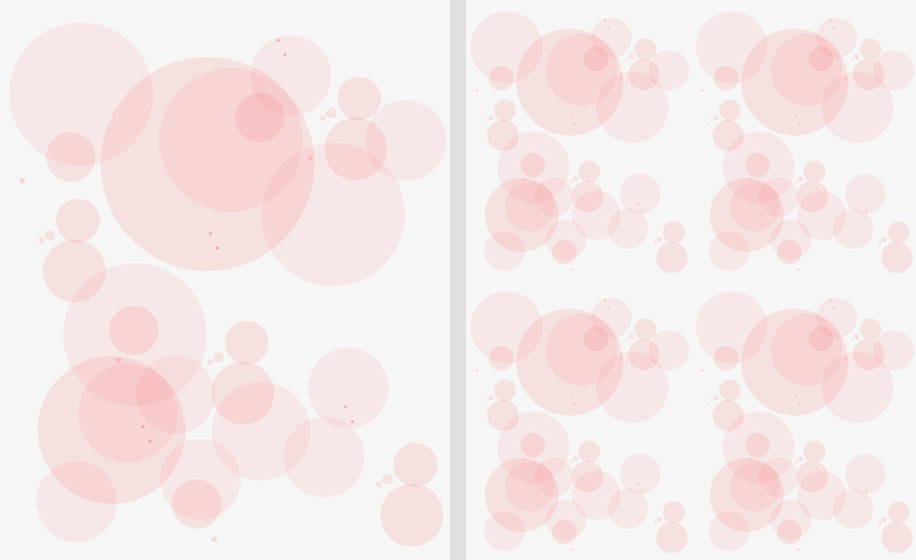
Left: one tile. Right: repeated 2 by 2.
Reproduce this background procedurally as a Shadertoy shader.

```glsl
// Translucent pink bubbles of mixed sizes scattered over an off-white ground, tiling on all sides.

// Lays down a wrapped lattice of soft-edged disks; each radius is "shrink" times the one before.
void disks(inout vec3 color, vec2 uv, int count, vec2 start, vec2 stride,
           float radius, float shrink, float opacity) {
    for (int i = 0; i < count; i++) {
        vec2 delta = uv - start - stride * float(i);
        delta -= round(delta);
        delta.x *= iResolution.x / iResolution.y;
        float coverage = clamp(0.5 - (length(delta) - radius) * iResolution.y, 0.0, 1.0);
        color = mix(color, vec3(0.98, 0.40, 0.40), coverage * opacity);
        radius *= shrink;
    }
}

void mainImage(out vec4 fragColor, in vec2 fragCoord) {
    vec2 uv = fragCoord / iResolution.xy;
    vec3 color = vec3(0.963);
    float pale = 0.095, pink = 0.145, vivid = 0.5;

    // Large pale bubbles
    disks(color, uv, 3, vec2(0.18, 0.832), vec2(0.56, -0.215), 0.128, 1.0, pale);

    // Two dominant bubbles, each with an inner one
    disks(color, uv, 2, vec2(0.461, 0.707), vec2(-0.213, -0.475), 0.191, 0.69, pink);
    disks(color, uv, 2, vec2(0.513, 0.750), vec2(-0.229, -0.488), 0.128, 0.69, pale);

    // Medium pale bubbles
    disks(color, uv, 3, vec2(0.646, 0.865), vec2(0.128, -0.558), 0.072, 1.0, pale);
    disks(color, uv, 3, vec2(0.17, 0.104), vec2(0.275, 0.04), 0.072, 1.0, pale);
    disks(color, uv, 2, vec2(0.58, 0.23), vec2(-0.19, 0.065), 0.088, 0.8, pale);

    // Small pink bubbles
    disks(color, uv, 4, vec2(0.157, 0.72), vec2(0.14, -0.31), 0.044, 1.0, pink);

    // Clusters: a bubble, a smaller one above it and two droplets beside them
    vec2 cluster = vec2(0.79, 0.734), clusterStride = vec2(0.375, -0.218);
    disks(color, uv, 4, cluster, clusterStride, 0.056, 1.0, pink);
    disks(color, uv, 4, cluster + vec2(0.008, 0.090), clusterStride, 0.039, 1.0, pink);
    disks(color, uv, 4, cluster + vec2(-0.054, 0.064), clusterStride, 0.009, 1.0, pink);
    disks(color, uv, 4, cluster + vec2(-0.073, 0.055), clusterStride, 0.005, 1.0, pink);

    // Lone droplets and pairs of vivid specks
    disks(color, uv, 4, vec2(0.05, 0.677), vec2(0.213, -0.32), 0.005, 1.0, 0.2);
    vec2 speck = vec2(0.768, 0.273), speckStride = vec2(-0.15, 0.655);
    disks(color, uv, 4, speck, speckStride, 0.0026, 1.0, vivid);
    disks(color, uv, 4, speck + vec2(0.015, -0.026), speckStride, 0.0026, 1.0, vivid);

    fragColor = vec4(color, 1.0);
}
```
